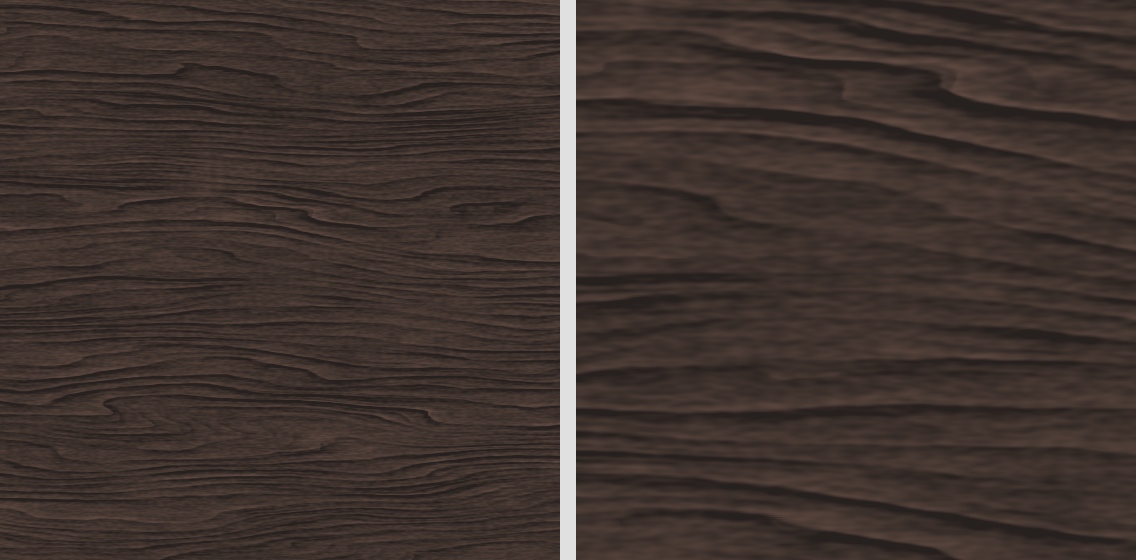
Left, the full canvas; right, a detail of the centre.
Write a Shadertoy shader that draws this texture.

```glsl
// Dark stained timber with horizontal grain, ridges and cathedral figures.
// A height field warped by stretched gradient noise is sliced into growth rings;
// each ring darkens toward a sharp edge and is overlaid with fine fibres.

const vec3 DARK_STAIN = vec3(0.150, 0.126, 0.118);
const vec3 LIGHT_WOOD = vec3(0.342, 0.267, 0.236);
const float RING_COUNT = 50.0;
const float EDGE_WIDTH = 0.0028;
const float GROOVE_WIDTH = 0.009;

float hash(vec2 p) {
    vec3 q = fract(vec3(p.xyx) * 0.1031);
    q += dot(q, q.yzx + 33.33);
    return fract((q.x + q.y) * q.z);
}

vec2 gradientAt(vec2 cell) {
    float angle = 6.2832 * hash(cell);
    return vec2(cos(angle), sin(angle));
}

// Gradient noise, roughly -0.7 to 0.7
float noise(vec2 p) {
    vec2 i = floor(p);
    vec2 f = p - i;
    vec2 u = f * f * f * (f * (f * 6.0 - 15.0) + 10.0);
    vec2 e = vec2(0.0, 1.0);
    float a = dot(gradientAt(i), f);
    float b = dot(gradientAt(i + e.yx), f - e.yx);
    float c = dot(gradientAt(i + e.xy), f - e.xy);
    float d = dot(gradientAt(i + e.yy), f - e.yy);
    return mix(mix(a, b, u.x), mix(c, d, u.x), u.y);
}

// Noise stretched along the grain; offset picks an independent layer
float grain(vec2 p, vec2 scale, float offset) {
    return noise(p * scale + vec2(offset, offset * 1.7 + 0.3 * p.x));
}

// Growth-ring coordinate: integer steps are ring boundaries
float ringField(vec2 p) {
    float field = RING_COUNT * p.y;
    field += 4.6 * grain(p, vec2(1.2, 5.0), 11.3);
    field += 2.0 * grain(p, vec2(2.7, 14.0), 37.6);
    field += 0.5 * grain(p, vec2(6.5, 42.0), 71.2);
    field += 0.07 * grain(p, vec2(30.0, 120.0), 93.8);
    return field;
}

// Tone inside one ring: a light ridge at its lower edge, a dark groove at its top
float ringTone(float ring, float phase, float groove, float contrast) {
    float strength = contrast * mix(0.4, 1.0, hash(vec2(ring, 5.0)));
    float shade = 0.08 * (hash(vec2(ring, 19.0)) - 0.5);
    float ridge = 1.0 - smoothstep(0.0, groove, phase);
    float shadow = smoothstep(1.0 - groove, 1.0, phase);
    return shade + strength * (0.38 * (0.5 - phase) + 0.24 * ridge - 0.42 * shadow);
}

// Sliced rings; edge and groove keep a constant width on the canvas
float ringPattern(float field, float slope, float contrast) {
    float edge = clamp(slope * EDGE_WIDTH, 0.03, 0.5);
    float groove = clamp(slope * GROOVE_WIDTH, 0.15, 0.5);
    float ring = floor(field);
    float phase = field - ring;
    float previous = ringTone(ring - 1.0, 1.0, groove, contrast);
    float current = ringTone(ring, phase, groove, contrast);
    return mix(previous, current, smoothstep(0.0, edge, phase));
}

// Streaky wood fibres at three sizes
float fibres(vec2 p) {
    return 0.20 * grain(p, vec2(8.0, 85.0), 15.4)
         + 0.28 * grain(p, vec2(24.0, 190.0), 52.7)
         + 0.30 * grain(p, vec2(85.0, 310.0), 83.1);
}

void mainImage(out vec4 fragColor, in vec2 fragCoord) {
    vec2 p = fragCoord / iResolution.y;

    // Rings, with grooves that fade along the grain and where rings widen
    float field = ringField(p);
    float slope = fwidth(field) * iResolution.y;
    float contrast = clamp(0.9 + 1.7 * grain(p, vec2(5.0, 22.0), 28.9), 0.2, 1.45);
    contrast *= mix(0.55, 1.0, smoothstep(8.0, 38.0, slope));
    float tone = 0.57 + ringPattern(field, slope, contrast);

    // Fainter hairline rings between the main ones
    float hairlines = field * 2.3 + 1.2 * grain(p, vec2(4.0, 24.0), 45.1);
    float hairSlope = fwidth(hairlines) * iResolution.y;
    float hairContrast = clamp(0.3 + 1.2 * grain(p, vec2(4.0, 15.0), 58.3), 0.0, 0.7);
    tone += ringPattern(hairlines, hairSlope, hairContrast);

    // Broad stain variation and fine fibres
    tone += 0.15 * grain(p, vec2(2.2, 8.0), 64.5);
    tone += fibres(p);

    fragColor = vec4(mix(DARK_STAIN, LIGHT_WOOD, clamp(tone, 0.0, 1.15)), 1.0);
}
```
